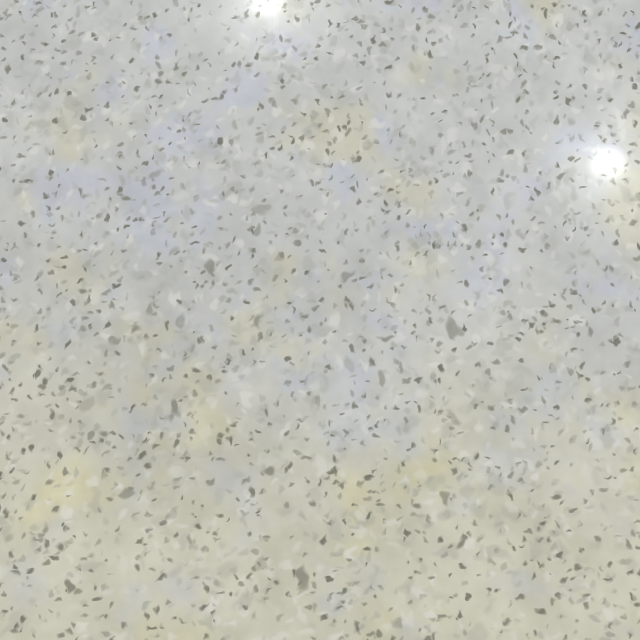
Reproduce this texture procedurally as a Shadertoy shader.

```glsl
// Polished pale terrazzo: a mottled grey-beige ground with soft chips, dark
// slanted specks and two lamp reflections. Grains are jittered, noise-warped
// ellipses in hashed cells, stacked in layers from large and faint to small.

#define GROUND vec3(0.772, 0.772, 0.732)
#define COOL_TINT vec3(-0.012, -0.006, 0.022)
#define WARM_TINT vec3(0.012, 0.006, -0.026)
#define SPECK_COLOR vec3(0.43, 0.43, 0.385)
#define CHIP_COLOR vec3(0.63, 0.635, 0.60)
#define PALE_COLOR vec3(0.86, 0.86, 0.835)
#define SPECK_CELLS 68.0
#define CHIP_CELLS 42.0
#define SPECK_DENSITY 0.37
#define MOTTLE 0.085
#define GRAIN_TILT 0.95
#define LAMP_RADIUS 0.026

float hash(vec2 p) {
    return fract(sin(dot(p, vec2(127.1, 311.7))) * 43758.5453);
}

float noise(vec2 p) {
    vec2 i = floor(p), f = fract(p);
    f = f * f * (3.0 - 2.0 * f);
    return mix(mix(hash(i), hash(i + vec2(1, 0)), f.x),
               mix(hash(i + vec2(0, 1)), hash(i + vec2(1, 1)), f.x), f.y);
}

float fbm(vec2 p) {
    float sum = 0.0, amp = 0.5;
    for (int i = 0; i < 4; i++) {
        sum += amp * noise(p);
        p = mat2(1.6, 1.2, -1.2, 1.6) * p + 17.3;
        amp *= 0.5;
    }
    return sum / 0.9375;
}

// Strongest grain covering p; size and softness are in cell units.
float grains(vec2 p, float cells, float density, float size, float soft, float seed) {
    p = p * cells + seed * 13.7;
    vec2 warp = vec2(noise(p * 2.3 + seed), noise(p * 2.3 + seed + 41.0)) - 0.5;
    vec2 home = floor(p);
    float cover = 0.0;
    for (int y = -1; y <= 1; y++)
    for (int x = -1; x <= 1; x++) {
        vec2 id = home + vec2(x, y);
        float cluster = 0.5 + noise(id * 0.23 + seed);
        if (hash(id + seed) > density * cluster) continue;
        vec2 jitter = vec2(hash(id + 3.1), hash(id + 7.7));
        vec2 d = p - id - jitter + warp * size * 1.7;
        float angle = GRAIN_TILT + (hash(id + 11.3) - 0.5) * 2.6;
        float c = cos(angle), s = sin(angle);
        d = mat2(c, -s, s, c) * d;
        float radius = size * mix(0.55, 1.25, pow(hash(id + 19.9), 1.6));
        float stretch = mix(1.0, 1.75, hash(id + 23.5));
        float dist = length(d / vec2(stretch, 0.85)) - radius;
        float strength = mix(0.3, 1.0, hash(id + 31.1));
        cover = max(cover, strength * (1.0 - smoothstep(-soft, soft, dist)));
    }
    return cover;
}

// Bright core with a tight halo and a wide, faint one.
float lamp(vec2 uv, vec2 center) {
    float d = length((uv - center) * vec2(1.0, 1.1)) / LAMP_RADIUS;
    float core = 1.0 - smoothstep(0.5, 1.5, d);
    return 0.16 * core + 0.12 * exp(-d * d * 0.14) + 0.05 * exp(-d * 0.25);
}

void mainImage(out vec4 fragColor, in vec2 fragCoord) {
    vec2 uv = fragCoord / iResolution.xy;

    // Slight perspective: grains shrink towards the top
    vec2 p = vec2((uv.x - 0.5) * (0.9 + 0.2 * uv.y) + 0.5, uv.y * (0.9 + 0.1 * uv.y));

    // Ground: cool in the upper left, warm below, with cloudy mottling
    vec3 color = GROUND;
    float cool = smoothstep(0.1, 0.65, uv.y + 0.35 * (fbm(uv * 4.0) - 0.5));
    color += mix(WARM_TINT, COOL_TINT, cool);
    color += MOTTLE * (fbm(p * 16.0) - 0.5) + 0.5 * MOTTLE * (fbm(p * 60.0 + 9.0) - 0.5);
    color += WARM_TINT * smoothstep(0.55, 0.8, fbm(p * 9.0 + 31.0)) * 1.5;
    color += COOL_TINT * smoothstep(0.52, 0.75, fbm(p * 13.0 + 57.0)) * 1.3;
    color -= 0.02 * smoothstep(0.5, 0.0, length(uv - vec2(0.3, 0.52)));

    // Chips: faint grey patches, pale flakes, then mid-grey fragments
    color = mix(color, CHIP_COLOR, 0.38 * grains(p, CHIP_CELLS * 0.75, 0.34, 0.34, 0.16, 1.0));
    color = mix(color, PALE_COLOR, 0.60 * grains(p, CHIP_CELLS, 0.36, 0.30, 0.16, 2.0));
    color = mix(color, CHIP_COLOR, 0.60 * grains(p, CHIP_CELLS * 1.3, 0.30, 0.24, 0.15, 3.0));

    // Dark specks, with a few larger ones lower down
    float specks = grains(p, SPECK_CELLS, SPECK_DENSITY, 0.25, 0.15, 4.0);
    float large = grains(p, CHIP_CELLS * 0.8, 0.05, 0.25, 0.10, 5.0);
    specks = max(specks, large * (1.0 - 0.7 * uv.y));
    color = mix(color, SPECK_COLOR, 0.86 * specks);

    // Lamp reflections wash over the stone
    float shine = lamp(uv, vec2(0.415, 1.0)) + lamp(uv, vec2(0.95, 0.745));
    color += shine * vec3(0.98, 1.0, 1.02);

    fragColor = vec4(clamp(color, 0.0, 1.0), 1.0);
}
```
